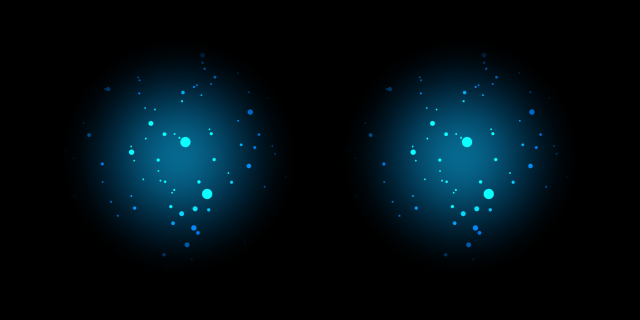
Give the GLSL for this background, as a Shadertoy shader.

```glsl
float hash(float n) {
    return fract(sin(n * 12.9898) * 43758.5453);
}

// Blue halo, greener towards its core
vec3 halo(float r) {
    float g = 1.0 - smoothstep(0.0, 0.38, r);
    return g * vec3(0.025 * g, 0.33 + 0.08 * g, 0.56);
}

// Round sparks ordered outwards, cyan inside and fading blue outside
vec3 addSparks(vec3 col, vec2 p, float pixel) {
    for (int i = 0; i < 85; i++) {
        float n = float(i);
        bool large = i % 18 == 0 && i < 36;
        float orbit = 0.05 + 0.33 * pow(n / 85.0, 0.8);
        float angle = 1.17 + 2.327 * n + (large ? 0.0 : 6.2832 * hash(n + 3.7));
        float size = large ? 0.016 : 0.0025 + 0.006 * pow(hash(n + 91.3), 2.5);

        vec2 center = orbit * vec2(cos(angle), sin(angle));
        float d = length(p - center) - size;
        float mask = 1.0 - smoothstep(-0.75 * pixel, 0.75 * pixel, d);
        float opacity = 1.0 - smoothstep(0.21, 0.37, orbit);
        vec3 tint = mix(vec3(0.05, 1.0, 1.0), vec3(0.0, 0.52, 1.0),
                        smoothstep(0.14, 0.24, orbit));
        col = mix(col, tint, mask * opacity);
    }
    return col;
}

void mainImage(out vec4 fragColor, in vec2 fragCoord) {
    float pixel = 1.0 / iResolution.y;
    vec2 p = (fragCoord - 0.5 * iResolution.xy) * pixel;

    // Two identical halves side by side
    p.x -= p.x < 0.0 ? -0.44 : 0.44;
    p.y -= 0.01;

    vec3 col = halo(length(p));
    col = addSparks(col, p, pixel);
    fragColor = vec4(col, 1.0);
}
```
